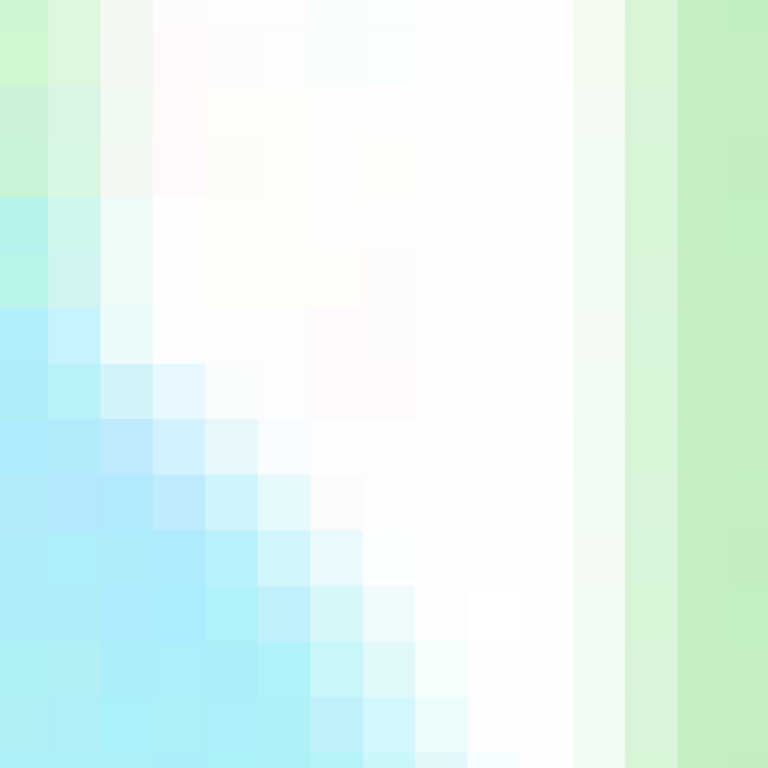
This background is drawn by a three.js fragment shader. Its source:

```glsl
// Pale mosaic: a green strip on each side of a white field, with a cyan
// hill rising at the lower left. Every colour is a smooth function of
// stepped cell coordinates, with fainter tints on blocks of two by two cells.
varying vec2 vUv;

// Staircase of whole numbers with narrow soft risers
vec2 stair(vec2 p, float softness) {
  vec2 q = p + 0.5 * softness;
  return floor(q) - 1.0 + smoothstep(0.0, softness, fract(q));
}

// Round falloff around a block
float glow(vec2 p, vec2 center, float radius) {
  vec2 d = (p - center) / radius;
  return exp(-dot(d, d));
}

// Layered sines give each cell a slight tint of its own
vec3 cellTint(vec2 p) {
  vec3 phase = vec3(0.0, 2.1, 4.2);
  return sin(p.x * 2.3 + p.y * 1.7 + phase) * 0.6
       + sin(p.x * 1.1 - p.y * 2.9 + phase.zxy) * 0.4;
}

void main() {
  // Columns count from the left, rows from the top
  vec2 grid = vec2((vUv.x - 0.0625) / 0.0683, (0.961 - vUv.y) / 0.0724) + 1.0;
  vec2 cell = stair(grid + 1.0, 0.03);
  vec2 block = stair(grid * 0.5 + 1.0, 0.015);

  // White field with faint pink, cream and ice patches
  vec3 color = vec3(0.996);
  color -= vec3(0.0, 0.018, 0.014) * glow(block, vec2(2.0, 1.4), 1.0);
  color -= vec3(0.0, 0.0, 0.032) * glow(block, vec2(3.1, 2.6), 0.9);
  color -= vec3(0.0, 0.016, 0.006) * glow(block, vec2(4.0, 4.0), 0.9);
  color -= vec3(0.032, 0.0, 0.0) * glow(block, vec2(4.1, 0.5), 0.8);

  // Right strip, warmer near the top
  float rightStrip = smoothstep(11.0, 14.4, cell.x);
  color = mix(color, vec3(0.765, 0.937, 0.762), rightStrip);
  color += vec3(0.06, -0.015, -0.036) * glow(block, vec2(6.0, -0.1), 0.9);

  // Left side turns from green to cyan, with a blue ridge and a grey corner
  vec3 leftColor = mix(vec3(0.81, 0.961, 0.822), vec3(0.675, 0.944, 0.969),
                       smoothstep(1.3, 4.1, block.y));
  leftColor += vec3(0.035, -0.038, 0.028) * glow(block, vec2(1.6, 4.9), 0.85);
  leftColor += vec3(0.0, -0.012, 0.028) * glow(block, vec2(2.0, 6.0), 1.0);
  leftColor += vec3(0.06, -0.012, -0.04) * glow(block, vec2(0.0, 6.7), 0.9);

  // Hill edge bends to the right as the rows go down
  float rise = cell.y - 8.0;
  float hillEdge = 3.3 + 1.15 * rise - 0.058 * rise * rise;
  float hill = 1.0 - smoothstep(hillEdge - 2.5, hillEdge + 2.4, cell.x);
  float leftStrip = 1.0 - smoothstep(0.8, 4.0, cell.x);
  float leftAmount = max(leftStrip, hill);
  color = mix(color, leftColor, leftAmount);

  // Fine variation, stronger where there is colour
  color += cellTint(cell) * (0.003 + 0.007 * leftAmount);
  gl_FragColor = vec4(clamp(color, 0.0, 1.0), 1.0);
}
```
